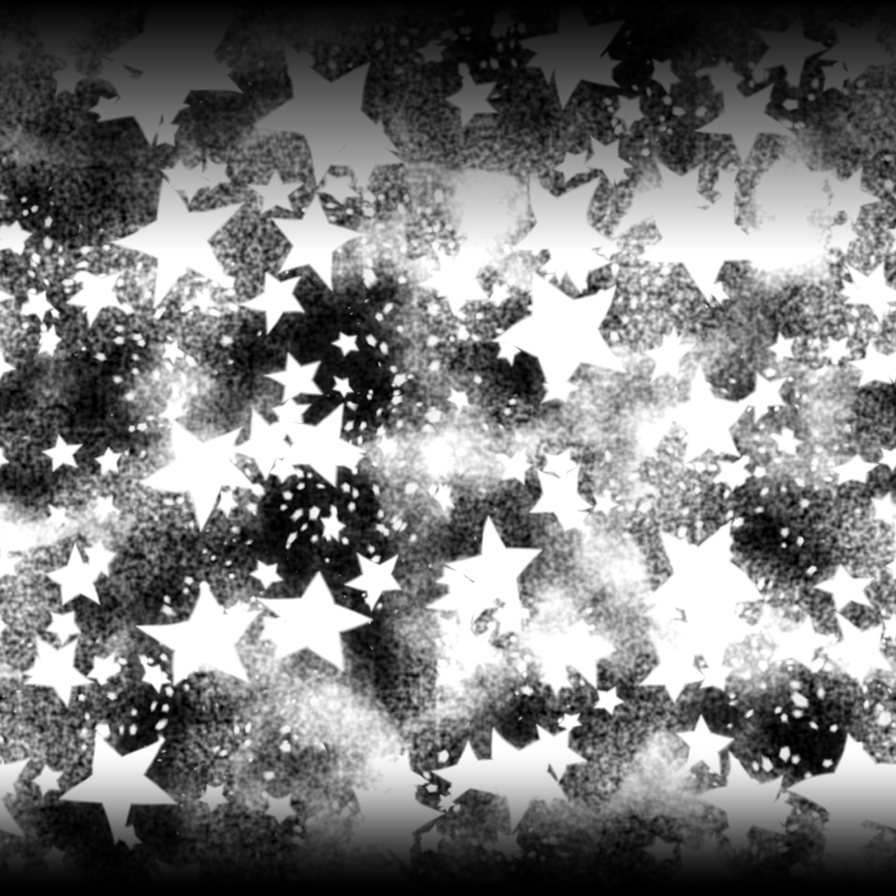
Reproduce this pattern procedurally as a Shadertoy shader.

```glsl
// Tiling monochrome field of white stars over grainy smoke, fading to black at top and bottom.

const float TAU = 6.2832;

// Three random values per grid cell; whole-number cells wrap after "period".
vec3 hash(ivec2 cell, int period, int seed) {
    cell = (cell % period + period) % period;
    uvec3 v = uvec3(cell, seed) * 1664525u + 1013904223u;
    for (int k = 0; k < 2; k++) {
        v.x += v.y * v.z;
        v.y += v.z * v.x;
        v.z += v.x * v.y;
        v ^= v >> 16u;
    }
    return vec3(v & 65535u) / 65536.0;
}

// Shifts each layer so that cell borders do not line up along the canvas edge.
vec2 layerShift(int seed) {
    return fract(float(seed) * vec2(0.377, 0.613));
}

// Gradient noise on a lattice that wraps after "period" cells.
float noise(vec2 uv, int period, int seed) {
    vec2 p = (uv + layerShift(seed)) * float(period), cell = floor(p), f = p - cell;
    vec2 u = f * f * f * (f * (f * 6.0 - 15.0) + 10.0);
    float sum = 0.0;
    for (int k = 0; k < 4; k++) {
        ivec2 corner = ivec2(k & 1, k >> 1);
        float angle = TAU * hash(ivec2(cell) + corner, period, seed).x;
        vec2 weight = mix(1.0 - u, u, vec2(corner));
        sum += weight.x * weight.y * dot(vec2(cos(angle), sin(angle)), f - vec2(corner));
    }
    return sum;
}

float fbm(vec2 uv, int period, int seed) {
    float sum = 0.0, amplitude = 1.0;
    for (int octave = 0; octave < 5; octave++) {
        sum += amplitude * noise(uv, period, seed + octave);
        period *= 2;
        amplitude *= 0.55;
    }
    return sum;
}

// Signed distance to a five-pointed star; "inner" is the notch radius ratio.
float starDistance(vec2 p, float radius, float inner) {
    float sector = TAU / 5.0;
    float angle = abs(mod(atan(p.x, p.y) + 0.5 * sector, sector) - 0.5 * sector);
    vec2 q = length(p) * vec2(sin(angle), cos(angle)) - vec2(0.0, radius);
    vec2 side = radius * (inner * vec2(sin(0.5 * sector), cos(0.5 * sector)) - vec2(0.0, 1.0));
    vec2 gap = q - side * clamp(dot(q, side) / dot(side, side), 0.0, 1.0);
    return length(gap) * sign(q.y * side.x - q.x * side.y);
}

// Distance to the nearest of the stars scattered over a wrapping grid.
float starField(vec2 uv, int cells, float size, float share, float inner, int seed) {
    float nearest = 1.0, scale = float(cells);
    vec2 grid = (uv + layerShift(seed)) * scale, home = floor(grid);
    for (int k = 0; k < 9; k++) {
        vec2 cell = home + vec2(k % 3, k / 3) - 1.0;
        vec3 place = hash(ivec2(cell), cells, seed);
        vec3 form = hash(ivec2(cell), cells, seed + 500);
        if (place.z > share) continue;
        vec2 p = grid - cell - 0.5 - 0.6 * (place.xy - 0.5);
        float tilt = 1.5 * (form.x - 0.5);
        p = mat2(cos(tilt), sin(tilt), -sin(tilt), cos(tilt)) * p;
        p.x *= mix(0.8, 1.2, form.y);
        nearest = min(nearest, starDistance(p, size * mix(0.6, 1.0, form.z), inner) / scale);
    }
    return nearest;
}

float fill(float d, float softness) {
    return smoothstep(softness, -softness, d);
}

void mainImage(out vec4 fragColor, in vec2 fragCoord) {
    vec2 uv = fract(fragCoord / iResolution.xy);
    float soft = max(0.0025, 0.8 / iResolution.y);

    // Warps: a broad one bends star sides, a fine one roughens small parts.
    vec2 bent = uv + 0.014 * vec2(noise(uv, 14, 1), noise(uv, 14, 2));
    vec2 rough = bent + 0.004 * vec2(noise(uv, 50, 3), noise(uv, 50, 4));

    // Smoke, with darker lobed patches laid over it.
    float tone = mix(0.02, 0.9, smoothstep(-0.6, 0.6, fbm(uv, 5, 11)));
    float lobe = starField(rough, 7, 0.72, 0.55, 0.76, 31);
    lobe = min(lobe, starField(rough, 12, 0.66, 0.4, 0.8, 36));
    float patches = fill(lobe, 0.004);
    tone *= mix(1.15, 0.8, patches);

    // Fine grain, strongest in the middle greys and inside the patches.
    float grain = noise(uv, 120, 41) + 0.8 * noise(uv, 190, 42);
    tone += grain * (0.06 + mix(0.9, 1.5, patches) * max(tone * (1.0 - tone), 0.0));

    // Bright specks that shrink away outside their drifts.
    float drift = smoothstep(-0.3, 0.2, fbm(uv, 5, 51));
    float shrink = 0.007 * (1.0 - drift);
    float specks = fill(starField(rough, 30, 0.24, 0.5, 0.85, 61) + shrink, soft);
    specks = max(specks, fill(starField(rough, 54, 0.28, 0.5, 0.9, 71) + shrink, soft));
    tone = mix(tone, 1.0, 0.9 * specks);

    // Stars in four sizes, each with a faint glow.
    float stars = starField(bent, 3, 0.32, 0.28, 0.5, 83);
    stars = min(stars, starField(bent, 5, 0.38, 0.75, 0.46, 91));
    stars = min(stars, starField(bent, 9, 0.37, 0.5, 0.48, 101));
    stars = min(stars, starField(bent, 16, 0.32, 0.42, 0.58, 111));
    tone += 0.1 * exp(-max(stars, 0.0) / 0.012);
    tone = mix(clamp(tone, 0.0, 1.0), 1.0, fill(stars - 0.001, soft));

    // Fade to black: long at the top, short at the bottom.
    float topFade = pow(clamp((1.0 - uv.y) / 0.28, 0.0, 1.0), 1.05);
    float bottomFade = smoothstep(0.0, 0.17, uv.y);
    fragColor = vec4(vec3(tone * topFade * bottomFade), 1.0);
}
```
